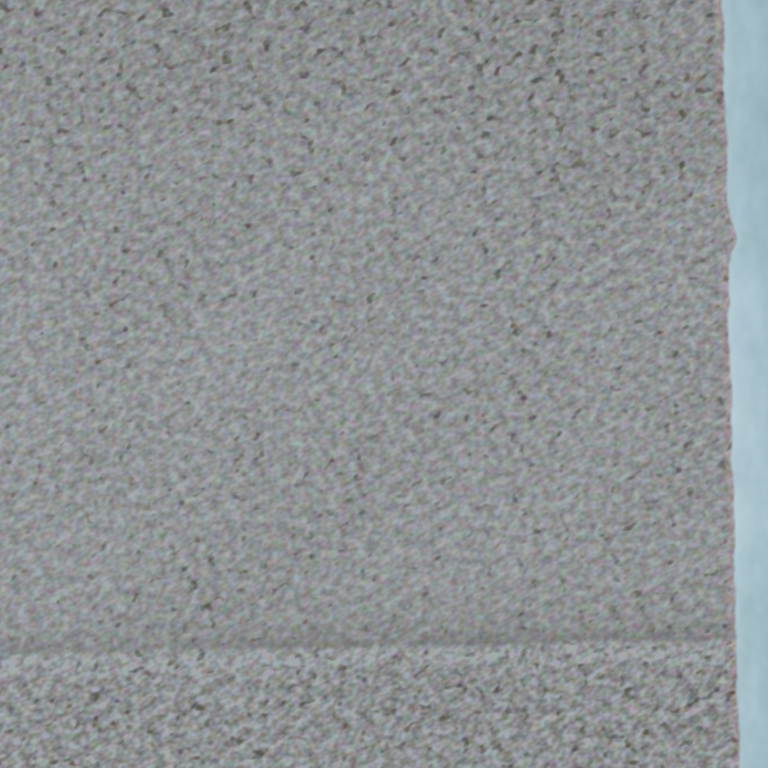
Reproduce this texture procedurally as a WebGL 1 fragment shader.

```glsl
precision highp float;
uniform vec2 u_resolution;

#define GRAIN_SCALE 84.0
#define GRAIN_CONTRAST 0.48
#define PIT_DEPTH 0.75
#define STONE_DARK vec3(0.385, 0.380, 0.365)
#define STONE_LIGHT vec3(0.612, 0.630, 0.642)
#define STRIP_SHADE vec3(0.575, 0.685, 0.725)
#define STRIP_LIGHT vec3(0.715, 0.805, 0.840)
#define EDGE_SOFTNESS 0.0032
#define GROOVE_DEPTH 0.42
#define CHROMA 0.045

vec2 gradientAt(vec2 cell) {
  float h = fract(sin(dot(cell, vec2(127.1, 311.7))) * 43758.55);
  float angle = 6.2832 * h;
  return vec2(cos(angle), sin(angle));
}

// Gradient noise, roughly -0.7 to 0.7
float noise(vec2 p) {
  vec2 cell = floor(p);
  vec2 f = p - cell;
  vec2 w = f * f * f * (f * (f * 6.0 - 15.0) + 10.0);
  float a = dot(gradientAt(cell), f);
  float b = dot(gradientAt(cell + vec2(1.0, 0.0)), f - vec2(1.0, 0.0));
  float c = dot(gradientAt(cell + vec2(0.0, 1.0)), f - vec2(0.0, 1.0));
  float d = dot(gradientAt(cell + 1.0), f - 1.0);
  return mix(mix(a, b, w.x), mix(c, d, w.x), w.y);
}

float fbm(vec2 p) {
  float sum = 0.0;
  float amplitude = 1.0;
  for (int i = 0; i < 3; i++) {
    sum += amplitude * noise(p);
    p = mat2(0.8, 0.6, -0.6, 0.8) * p * 2.03 + 17.3;
    amplitude *= 0.5;
  }
  return sum;
}

// Height above the groove, which climbs gently to the right
float grooveHeight(vec2 uv) {
  return uv.y - 0.150 - 0.021 * uv.x - 0.004 * noise(vec2(uv.x * 9.0, 3.5));
}

vec3 stone(vec2 uv) {
  float h = grooveHeight(uv);
  float ledge = smoothstep(0.004, -0.012, h);

  // Grains lean up to the right and are slightly longer that way
  vec2 slanted = mat2(0.86, -0.50, 0.50, 0.86) * uv * vec2(1.0);
  vec2 grainPos = slanted * vec2(0.82, 1.12) * GRAIN_SCALE;
  float grain = noise(grainPos) + 0.75 * noise(grainPos * 1.9 + 41.0);

  // Broad bands of rougher and smoother surface
  float patches = fbm(slanted * vec2(3.0, 6.5) + 5.0);
  float rough = 0.32 * patches + 0.38 * smoothstep(0.55, 0.92, uv.y)
              + 0.18 * uv.x + 0.30 * ledge;
  float pitNoise = noise(grainPos * 0.8 + 73.0) + 0.4 * noise(grainPos * 1.6 + 9.0);
  float pits = smoothstep(0.24, 0.75, pitNoise + 0.26 * rough - 0.04);

  float tone = 0.83 - 0.20 * rough;
  tone += grain * GRAIN_CONTRAST * (1.0 + 0.35 * ledge);
  tone -= PIT_DEPTH * pits;

  // Groove: shadow fades upward, crisp lower side, pale lip beneath
  float crisp = smoothstep(-0.006, 0.004, h);
  float fade = 0.65 * exp(-max(h, 0.0) / 0.010) + 0.35 * exp(-max(h, 0.0) / 0.042);
  float strength = 0.85 + 0.6 * noise(vec2(uv.x * 7.0, 1.7));
  tone -= GROOVE_DEPTH * crisp * fade * strength * (1.0 + 0.5 * grain);
  tone += 0.20 * exp(-pow((h + 0.017) / 0.013, 2.0));

  vec3 color = mix(STONE_DARK, STONE_LIGHT, clamp(tone, -0.12, 1.12));
  vec2 tintPos = uv * GRAIN_SCALE;
  vec3 tint = vec3(noise(tintPos + 11.0), noise(tintPos + 57.0), noise(tintPos + 93.0));
  return color + CHROMA * (tint - 0.5 * tint.gbr);
}

// Pale painted strip; depth is the distance in from its left edge
vec3 strip(vec2 uv, float depth) {
  float worn = smoothstep(0.72, 0.60, uv.y) * smoothstep(0.18, 0.34, uv.y);
  float mottling = fbm(uv * vec2(32.0, 17.0));
  float tone = 0.42 + 0.28 * worn + 0.28 * mottling;
  tone += 0.28 * exp(-depth / 0.008);
  tone -= 0.22 * smoothstep(0.02, 0.06, depth);
  tone += 0.10 * noise(uv * GRAIN_SCALE);
  return mix(STRIP_SHADE, STRIP_LIGHT, clamp(tone, 0.0, 1.1));
}

void main() {
  vec2 uv = gl_FragCoord.xy / u_resolution;

  // Leaning, slightly chipped border with one notch
  float border = mix(0.963, 0.941, uv.y);
  border += 0.004 * noise(vec2(uv.y * 13.0, 8.3)) + 0.0025 * noise(vec2(uv.y * 48.0, 2.6));
  border += 0.011 * exp(-pow((uv.y - 0.69) / 0.022, 2.0));
  float depth = uv.x - border;

  vec3 color = stone(uv);
  color += vec3(0.035, -0.010, -0.005) * exp(-pow((depth + 0.004) / 0.005, 2.0));
  float cover = smoothstep(-EDGE_SOFTNESS, EDGE_SOFTNESS, depth);
  color = mix(color, strip(uv, max(depth, 0.0)), cover);
  gl_FragColor = vec4(color, 1.0);
}
```
